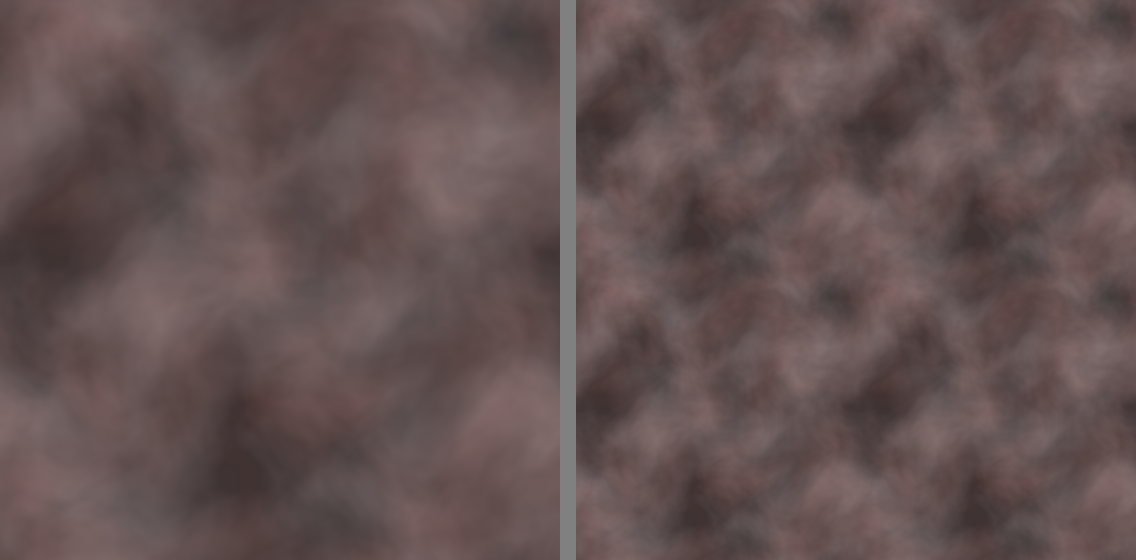
Left: one tile. Right: repeated 2 by 2.
Give the GLSL for this texture, as a three.js fragment shader.

```glsl
// Soft, smoky mauve-brown clouds that tile in both directions.

varying vec2 vUv;

const float TAU = 6.2831853;

const vec3 DARK_SMOKE = vec3(0.25, 0.20, 0.197);
const vec3 LIGHT_SMOKE = vec3(0.55, 0.457, 0.457);
const vec3 WARM_SHIFT = vec3(0.030, -0.012, -0.016);

const float BASE_CELLS = 3.0;    // whole number of cells across the tile
const int OCTAVES = 5;
const float GAIN = 0.5;          // strength of each finer layer
const float MEAN_TONE = 0.463;
const float CONTRAST = 0.72;
const float WARP_AMOUNT = 0.022;
const float TINT_CELLS = 5.0;

float hash(vec2 cell, float seed) {
  vec3 p = fract(vec3(cell.xyx + seed * 7.31) * vec3(0.1031, 0.1030, 0.0973));
  p += dot(p, p.yzx + 33.33);
  return fract((p.x + p.y) * p.z);
}

// Slope contribution of one lattice corner; the cell index wraps at the period.
float corner(vec2 cell, vec2 offset, float period, float seed) {
  float angle = TAU * hash(mod(cell, period), seed);
  return dot(vec2(cos(angle), sin(angle)), offset);
}

float gradientNoise(vec2 uv, float period, float seed) {
  vec2 p = uv * period;
  vec2 cell = floor(p);
  vec2 f = p - cell;
  vec2 blend = f * f * f * (f * (f * 6.0 - 15.0) + 10.0);
  vec2 e = vec2(1.0, 0.0);
  float low = mix(corner(cell, f, period, seed),
                  corner(cell + e.xy, f - e.xy, period, seed), blend.x);
  float high = mix(corner(cell + e.yx, f - e.yx, period, seed),
                   corner(cell + e.xx, f - e.xx, period, seed), blend.x);
  return mix(low, high, blend.y);
}

float cloudNoise(vec2 uv) {
  float sum = 0.0;
  float amplitude = 1.0;
  float period = BASE_CELLS;
  for (int i = 0; i < OCTAVES; i++) {
    sum += amplitude * gradientNoise(uv, period, float(i) + 1.0);
    amplitude *= GAIN;
    period *= 2.0;
  }
  return sum;
}

// Layered sines with whole frequencies bend the lattice and still wrap.
vec2 warp(vec2 uv) {
  vec2 broad = sin(TAU * (uv.yx * 2.0 + uv + vec2(0.15, 0.60)));
  vec2 fine = sin(TAU * (uv.yx * 5.0 - uv * 3.0 + vec2(0.40, 0.05)));
  return uv + WARP_AMOUNT * (broad + 0.3 * fine);
}

void main() {
  vec2 uv = warp(vUv);

  // Light and dark banks of smoke
  float tone = clamp(MEAN_TONE + CONTRAST * cloudNoise(uv), 0.0, 1.0);
  vec3 colour = mix(DARK_SMOKE, LIGHT_SMOKE, tone);

  // Slow drift between reddish and greyish patches
  float warmth = gradientNoise(uv, TINT_CELLS, 11.0)
               + 0.5 * gradientNoise(uv, TINT_CELLS * 2.0, 12.0);
  colour += WARM_SHIFT * warmth;

  gl_FragColor = vec4(colour, 1.0);
}
```
